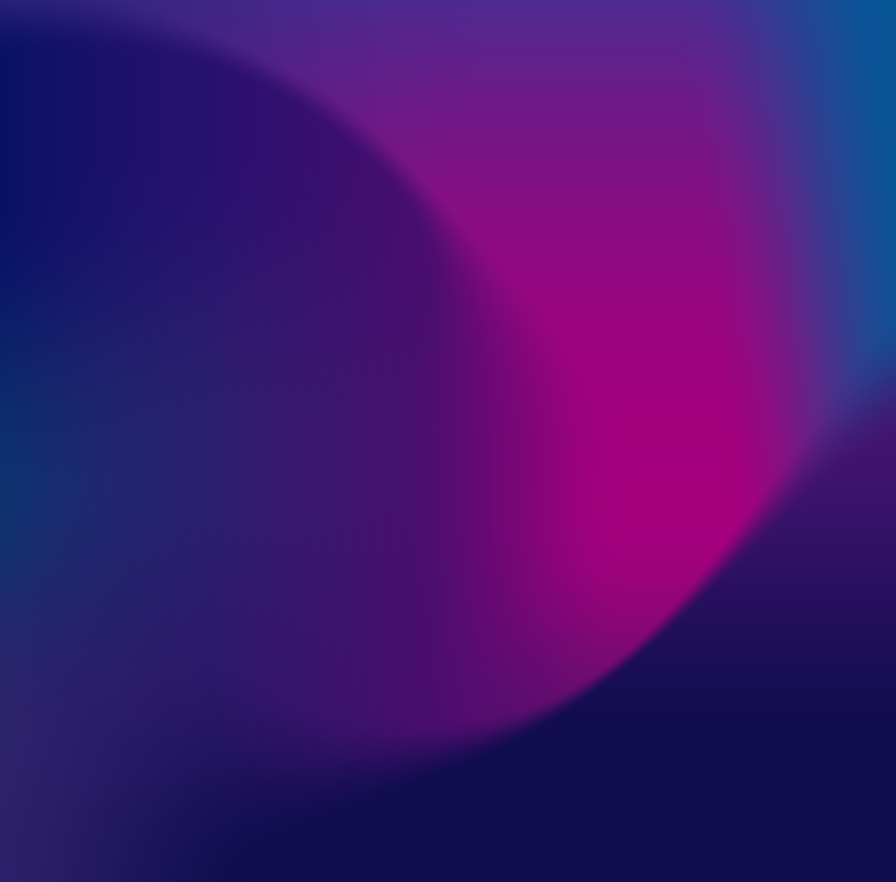
Reproduce this background procedurally as a WebGL 1 fragment shader.

```glsl
precision highp float;
// Soft abstract background: an indigo dome, a magenta glow with a teal corner, and a navy floor.

uniform vec2 u_resolution;

// Glow colours
const vec3 VIOLET  = vec3(0.306, 0.165, 0.565);
const vec3 MAGENTA = vec3(0.650, 0.000, 0.490);
const vec3 DUSK    = vec3(0.176, 0.137, 0.490);
const vec3 TEAL    = vec3(0.025, 0.335, 0.590);
const vec3 EMBER   = vec3(0.314, 0.075, 0.412);

// Dome colours
const vec3 ROYAL  = vec3(0.031, 0.067, 0.400);
const vec3 OCEAN  = vec3(0.047, 0.196, 0.431);
const vec3 SLATE  = vec3(0.173, 0.141, 0.420);
const vec3 INDIGO = vec3(0.157, 0.067, 0.439);
const vec3 STEEL  = vec3(0.176, 0.122, 0.431);
const vec3 SHADE  = vec3(0.165, 0.094, 0.408);
const vec3 PLUM   = vec3(0.314, 0.047, 0.435);

// Floor colours
const vec3 NAVY  = vec3(0.059, 0.051, 0.306);
const vec3 GRAPE = vec3(0.267, 0.078, 0.439);
const vec3 HAZE  = vec3(0.180, 0.125, 0.416);

// Shapes, in canvas fractions with y measured down from the top
const vec2 DOME_CENTER = vec2(0.039, 0.5305);
const vec2 DOME_RADII  = vec2(0.540, 0.511);
const float DOME_SCALE = 0.525;
const vec2 DOME_SOFT   = vec2(0.018, 0.124);  // blur at the crown, at the flank
const float CROWN_BLUR = 0.026;               // extra blur towards the left
const vec2 FLOOR_MID   = vec2(0.846, 0.590);  // steepest point of the floor edge
const vec2 FLOOR_SIZE  = vec2(0.242, 0.289);  // half width and rise of its S-curve
const float FLOOR_CRISP_X = 0.703;            // where the floor edge is sharpest

float tanhCurve(float t) {
    return 2.0 / (1.0 + exp(-2.0 * t)) - 1.0;
}

// Violet at the top, magenta core, teal at the right
vec3 glowColor(vec2 p) {
    float rise = 1.0 - clamp(p.y / 0.57, 0.0, 1.0);
    vec3 color = mix(VIOLET, MAGENTA, 1.0 - rise * rise);
    color = mix(DUSK, color, smoothstep(-0.08, 0.547, p.x));
    float tealStart = 0.749 + 0.1 * p.y;
    color = mix(color, TEAL, smoothstep(tealStart, tealStart + 0.254, p.x));
    return mix(color, EMBER, smoothstep(0.584, 0.902, p.y));
}

// Blue left rim, indigo body, plum flank
vec3 domeColor(vec2 p) {
    float lower = smoothstep(0.54, 0.82, p.y);
    vec3 rim = mix(ROYAL, OCEAN, smoothstep(0.225, 0.557, p.y));
    rim = mix(rim, SLATE, lower);
    vec3 body = mix(INDIGO, STEEL, smoothstep(0.16, 0.504, p.y));
    body = mix(body, SHADE, lower);
    float inward = 1.0 - pow(1.0 - clamp(p.x / 0.273, 0.0, 1.0), 1.5);
    vec3 color = mix(rim, body, inward);
    return mix(color, PLUM, clamp((p.x - 0.234) / 0.30, 0.0, 1.0));
}

// Navy, warmer towards the upper right and hazy at the left
vec3 floorColor(vec2 p) {
    vec3 color = mix(GRAPE, NAVY, smoothstep(0.45, 0.875, p.y));
    return mix(HAZE, color, smoothstep(-0.026, 0.30, p.x));
}

// Elliptic crown that runs down into a straight, blurry flank
float domeMask(vec2 p) {
    vec2 q = (p - DOME_CENTER) / DOME_RADII;
    q.y = min(q.y, 0.0);
    float d = (length(q) - 1.0) * DOME_SCALE;
    float soft = mix(DOME_SOFT.x, DOME_SOFT.y, smoothstep(0.2, 0.504, p.y));
    soft += CROWN_BLUR * (1.0 - smoothstep(0.0, 0.325, p.x));
    return 1.0 - smoothstep(-soft, soft, d);
}

// Region below an S-curve, with blur growing away from its crisp point
float floorMask(vec2 p) {
    float s = tanhCurve((p.x - FLOOR_MID.x) / FLOOR_SIZE.x);
    float slope = FLOOR_SIZE.y / FLOOR_SIZE.x * (1.0 - s * s);
    float d = (p.y - FLOOR_MID.y + FLOOR_SIZE.y * s) / sqrt(1.0 + slope * slope);
    float away = (p.x - FLOOR_CRISP_X) / 0.297;
    float soft = min(0.009 + 0.052 * away * away, 0.14);
    return smoothstep(-soft, soft, d);
}

void main() {
    vec2 p = gl_FragCoord.xy / u_resolution;
    p.y = 1.0 - p.y;
    vec3 color = mix(glowColor(p), domeColor(p), domeMask(p));
    color = mix(color, floorColor(p), floorMask(p));
    gl_FragColor = vec4(color, 1.0);
}
```
